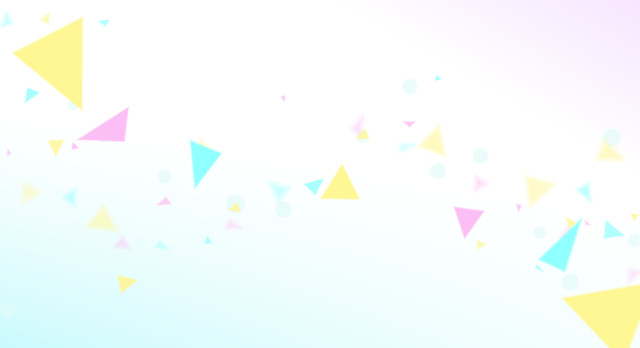
Give the GLSL for this background, as a Shadertoy shader.

```glsl
// Pale cyan-to-lilac backdrop with drifting pastel triangle confetti and faint discs.
#define YELLOW vec3(1.0, 0.965, 0.58)
#define PINK vec3(0.99, 0.75, 0.96)
#define CYAN vec3(0.56, 1.0, 1.0)
#define MINT vec3(0.89, 0.985, 0.97)
#define CORNER_CYAN vec3(0.79, 0.98, 0.99)
#define CORNER_LILAC vec3(0.965, 0.90, 1.0)
#define LARGE_COUNT 7
#define SMALL_COUNT 22
#define HAZY_COUNT 18
#define DISC_COUNT 16
#define EDGE_PUSH 0.06

const float TAU = 6.2831853;

vec4 hash4(float n) {
    vec4 q = fract(n * vec4(0.1031, 0.1030, 0.0973, 0.1099));
    q += dot(q, q.wzxy + 33.33);
    return fract((q.xxyz + q.yzzw) * q.zywx);
}

float cross2(vec2 a, vec2 b) { return a.x * b.y - a.y * b.x; }

// Signed distance to a triangle, negative inside
float triangleDist(vec2 p, vec2 a, vec2 b, vec2 c) {
    vec2 e0 = b - a, e1 = c - b, e2 = a - c;
    vec2 v0 = p - a, v1 = p - b, v2 = p - c;
    vec2 q0 = v0 - e0 * clamp(dot(v0, e0) / dot(e0, e0), 0.0, 1.0);
    vec2 q1 = v1 - e1 * clamp(dot(v1, e1) / dot(e1, e1), 0.0, 1.0);
    vec2 q2 = v2 - e2 * clamp(dot(v2, e2) / dot(e2, e2), 0.0, 1.0);
    float s = sign(cross2(e0, -e2));
    float inside = min(min(s * cross2(v0, -e0), s * cross2(v1, -e1)), s * cross2(v2, -e2));
    inside = min(min(s * cross2(e0, v0), s * cross2(e1, v1)), s * cross2(e2, v2));
    float d = sqrt(min(min(dot(q0, q0), dot(q1, q1)), dot(q2, q2)));
    return inside > 0.0 ? -d : d;
}

float coverage(float d, float blur) {
    float w = max(blur, 0.8 / iResolution.y);
    return 1.0 - smoothstep(-w, w, d);
}

vec2 corner(float angle, float radius, float squash, mat2 turn) {
    return turn * (radius * vec2(cos(angle), squash * sin(angle)));
}

// Irregular shard; kind 0 is yellow and broad, 1 pink, 2 cyan
void drawShard(inout vec3 col, vec2 p, float radius, int kind, float seed, float blur, float alpha) {
    if (dot(p, p) > (radius + blur) * (radius + blur) * 1.1) return;
    vec4 h = hash4(seed);
    float squash = kind == 0 ? mix(0.85, 1.0, h.x) : mix(0.45, 0.8, h.x);
    float wobble = kind == 0 ? 0.4 : 0.9;
    float c = cos(TAU * h.y), s = sin(TAU * h.y);
    mat2 turn = mat2(c, s, -s, c);
    vec2 va = corner(0.0, radius, squash, turn);
    vec2 vb = corner(TAU / 3.0 + wobble * (h.z - 0.5), radius, squash, turn);
    vec2 vc = corner(TAU / 1.5 + wobble * (h.w - 0.5), radius, squash, turn);
    vec3 tint = kind == 0 ? YELLOW : (kind == 1 ? PINK : CYAN);
    col = mix(col, tint, alpha * coverage(triangleDist(p, va, vb, vc), blur));
}

// Scattered centre: crowded at both sides, a narrow band in the middle
vec2 scatterCentre(int i, float seed, float aspect) {
    vec4 h = hash4(float(i) * 7.31 + seed);
    float x = fract(float(i) * 0.618034 + seed * 0.37);
    x -= EDGE_PUSH * sin(TAU * x);
    float spread = mix(0.3, 0.46, abs(2.0 * x - 1.0));
    float y = mix(0.54, 0.46, x) + spread * (h.x + h.y - 1.0) * 1.15;
    return vec2(x * aspect, y);
}

void scatterShards(inout vec3 col, vec2 p, float aspect, int count, float seed,
                   vec2 sizes, float blur, float alpha) {
    for (int i = 0; i < count; i++) {
        vec4 h = hash4(float(i) * 3.17 + seed * 5.3);
        vec2 centre = scatterCentre(i, seed, aspect);
        int kind = i % 3;
        float radius = mix(sizes.x, sizes.y, h.x * h.x) * (kind == 0 ? 1.2 : 1.0);
        drawShard(col, p - centre, radius, kind, float(i) * 11.7 + seed,
                  blur * mix(0.6, 1.2, h.y), alpha * mix(0.7, 1.0, h.z));
    }
}

// Large shards run diagonally from upper left to lower right
void largeShards(inout vec3 col, vec2 p, float aspect) {
    for (int i = 0; i < LARGE_COUNT; i++) {
        float t = float(i) / float(LARGE_COUNT - 1);
        float bend = 0.08 * sin(TAU * t);
        vec4 h = hash4(float(i) * 5.9 + 2.3);
        vec2 centre = vec2(mix(0.085, 0.955, t - bend) * aspect, mix(0.83, 0.10, t + bend));
        centre += 0.05 * (h.xy - 0.5);
        int kind = i % 3;
        float radius = mix(0.07, 0.15, abs(2.0 * t - 1.0)) * (kind == 0 ? 1.0 : 0.8);
        drawShard(col, p - centre, radius, kind, float(i) * 13.1 + 4.0, mix(0.003, 0.007, h.z), 1.0);
    }
}

void mainImage(out vec4 fragColor, in vec2 fragCoord) {
    vec2 uv = fragCoord / iResolution.xy;
    vec2 p = fragCoord / iResolution.y;
    float aspect = iResolution.x / iResolution.y;

    // Backdrop
    float cool = pow(max(0.68 - 0.28 * uv.x - uv.y, 0.0) / 0.68, 1.3) * mix(1.0, 0.3, uv.x);
    float warm = max((uv.x - 0.52) / 0.48 + (uv.y - 1.0) / 0.5, 0.0);
    vec3 col = mix(vec3(1.0), CORNER_CYAN, cool);
    col = mix(col, CORNER_LILAC, warm);

    // Faint discs
    for (int i = 0; i < DISC_COUNT; i++) {
        vec4 h = hash4(float(i) * 9.7 + 31.0);
        float d = length(p - scatterCentre(i, 6.4, aspect)) - mix(0.010, 0.028, h.x);
        col = mix(col, MINT, 0.7 * coverage(d, 0.004));
    }

    // Confetti, from far and hazy to near and crisp
    scatterShards(col, p, aspect, HAZY_COUNT, 17.2, vec2(0.024, 0.050), 0.013, 0.6);
    largeShards(col, p, aspect);
    scatterShards(col, p, aspect, SMALL_COUNT, 43.6, vec2(0.012, 0.042), 0.004, 0.95);
    fragColor = vec4(col, 1.0);
}
```
